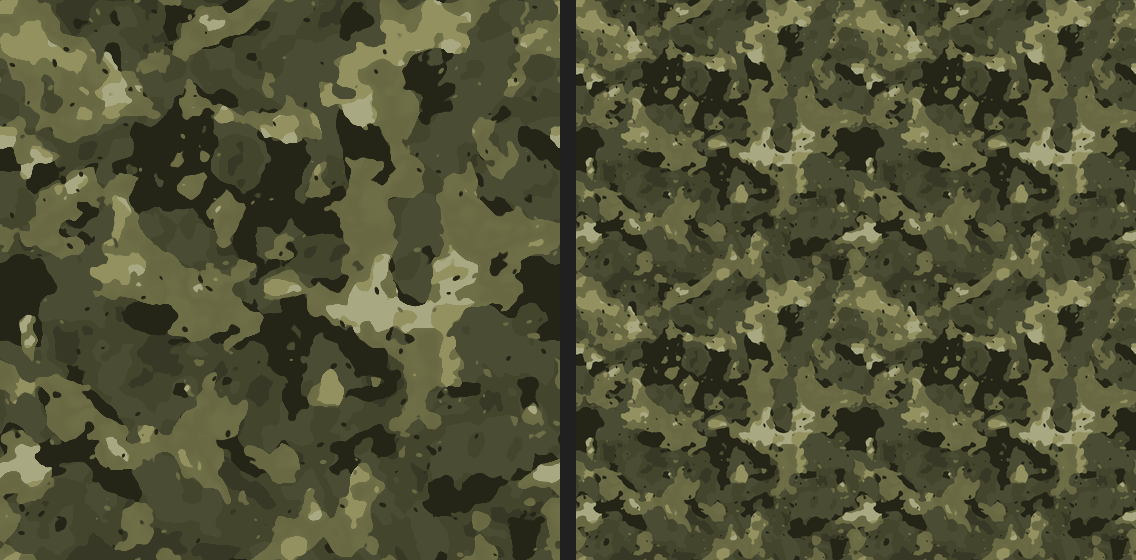
Left: one tile. Right: repeated 2 by 2.
Write a WebGL 1 fragment shader that draws this pattern.

```glsl
precision highp float;
uniform vec2 u_resolution;

const vec3 DARK      = vec3(0.14, 0.145, 0.09);
const vec3 SHADE     = vec3(0.22, 0.22, 0.15);
const vec3 BASE_WARM = vec3(0.268, 0.27, 0.175);
const vec3 BASE_GREY = vec3(0.292, 0.302, 0.205);
const vec3 OLIVE     = vec3(0.42, 0.42, 0.27);
const vec3 KHAKI     = vec3(0.58, 0.57, 0.38);
const vec3 PALE      = vec3(0.66, 0.66, 0.51);

// Cells per canvas side
const float COARSE_CELLS = 13.0;
const float MEDIUM_CELLS = 28.0;
const float FINE_CELLS   = 60.0;

// Octave strengths of the light, dark and tone fields (squares sum to about 1)
const vec3 COARSE_GAIN = vec3(0.81, 0.83, 0.62);
const vec3 MEDIUM_GAIN = vec3(0.54, 0.51, 0.74);
const vec3 FINE_GAIN   = vec3(0.22, 0.20, 0.25);

// Levels in standard deviations of the fields
const float OLIVE_LEVEL = 0.48;
const float DARK_LEVEL  = 0.48;
const float KHAKI_LEVEL = 1.42;
const float PALE_LEVEL  = 0.45;
const float SHADE_LEVEL = 1.6;
const float EDGE        = 0.035;

const float WARP        = 0.010;
const float SPECK_CELLS = 30.0;
const float SPECK_SHARE = 0.20;
const float TAU         = 6.2831853;

vec3 hash3(vec3 p) {
  p = fract(p * vec3(0.1031, 0.1030, 0.0973));
  p += dot(p, p.yxz + 33.33);
  return fract((p.xxy + p.yxx) * p.zyx);
}

// Three wrapping cellular fields with zero mean and unit variance
vec3 cellFields(vec2 uv, float cells) {
  vec2 p = uv * cells;
  vec2 home = floor(p);
  vec3 total = vec3(0.0);
  float power = 0.0;
  for (int y = -1; y <= 1; y++) {
    for (int x = -1; x <= 1; x++) {
      vec2 cell = home + vec2(float(x), float(y));
      vec3 id = vec3(mod(cell, cells), cells);
      vec2 offset = cell + 0.2 + 0.6 * hash3(id + 7.0).xy - p;
      float weight = max(0.0, 1.0 - dot(offset, offset) / 1.44);
      weight *= weight * weight;
      total += weight * (2.0 * hash3(id + 91.0) - 1.0);
      power += weight * weight;
    }
  }
  return total * sqrt(3.0 / (power + 1e-6));
}

float above(float value, float level) {
  return smoothstep(level - EDGE, level + EDGE, value);
}

// Sparse oval specks: x is coverage, y is a random tone
vec2 specks(vec2 uv) {
  vec2 p = uv * SPECK_CELLS;
  vec3 id = vec3(mod(floor(p), SPECK_CELLS), 3.0);
  vec3 place = hash3(id);
  vec3 look = hash3(id + 50.0);
  vec2 d = fract(p) - 0.3 - 0.4 * place.xy;
  float angle = TAU * look.z;
  d = vec2(d.x * cos(angle) + d.y * sin(angle), d.y * cos(angle) - d.x * sin(angle));
  float radius = mix(0.06, 0.15, look.x);
  float oval = length(d * vec2(0.75, 1.2)) - radius;
  float cover = 1.0 - smoothstep(-0.03, 0.03, oval);
  return vec2(cover * step(place.z, SPECK_SHARE), look.y);
}

void main() {
  vec2 uv = gl_FragCoord.xy / u_resolution;
  vec2 bent = uv + WARP * sin(TAU * (vec2(3.0, 2.0) * uv.yx + vec2(1.0, -2.0) * uv + vec2(0.1, 0.6)));

  vec3 field = COARSE_GAIN * cellFields(bent, COARSE_CELLS)
             + MEDIUM_GAIN * cellFields(bent, MEDIUM_CELLS)
             + FINE_GAIN * cellFields(bent, FINE_CELLS);
  float lightField = field.x;
  float darkField = field.y;
  float toneField = field.z;

  // Two-toned ground with faint shadows
  vec3 color = mix(BASE_WARM, BASE_GREY, above(toneField, 0.0));
  color = mix(color, SHADE, above(-toneField, SHADE_LEVEL));

  // Dark patches below, olive patches above
  color = mix(color, DARK, above(darkField, DARK_LEVEL));
  vec3 olive = OLIVE * (1.0 + 0.03 * sin(2.0 * toneField));
  float oliveMask = above(lightField, OLIVE_LEVEL);
  color = mix(color, olive, oliveMask);

  // Highlights stay within the olive patches
  float highlight = above(0.6 * lightField + 0.8 * toneField, KHAKI_LEVEL);
  vec3 highlightColor = mix(KHAKI, PALE, above(darkField, PALE_LEVEL));
  color = mix(color, highlightColor, highlight * oliveMask);

  // Stray flecks
  vec2 speck = specks(bent);
  color = mix(color, mix(DARK, OLIVE, step(0.5, speck.y)), speck.x);

  gl_FragColor = vec4(color, 1.0);
}
```
